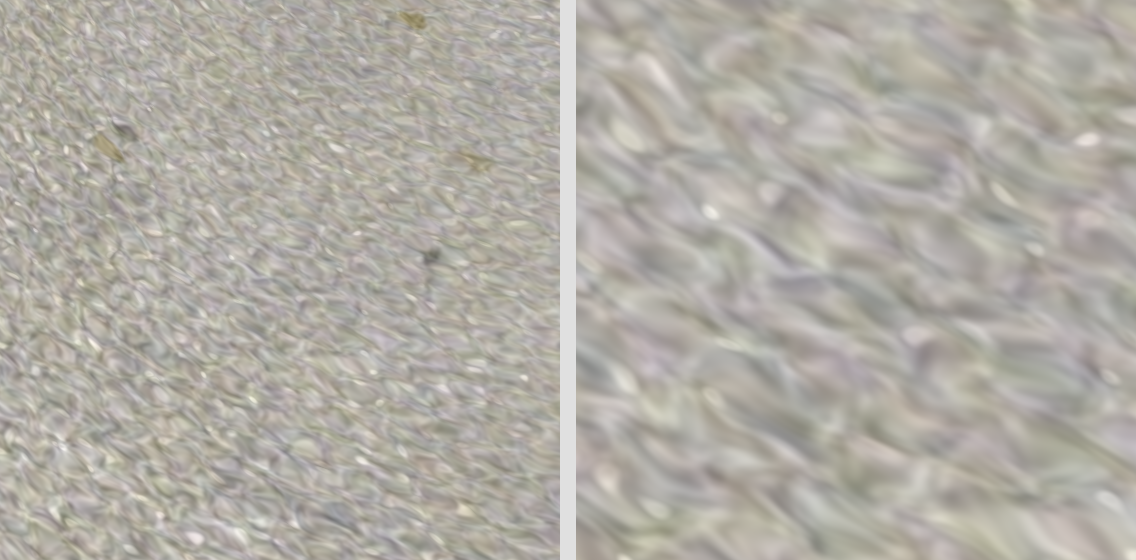
Left, the full canvas; right, a detail of the centre.
Write a WebGL 1 fragment shader that draws this texture.

```glsl
precision highp float;
// Sunlit grey asphalt seen at a slant: slightly blurred, elongated grains.
// A mild perspective map stretches gradient noise along the grain direction;
// scattered soft ellipses add pale chips, dark pits and an ochre stain.

uniform vec2 u_resolution;

const vec3 STONE = vec3(0.682, 0.667, 0.635);
const vec3 CHIP_LIGHT = vec3(0.155, 0.150, 0.145);
const vec3 PIT_SHADE = vec3(0.30, 0.30, 0.28);
const vec3 OCHRE = vec3(0.56, 0.51, 0.33);
const vec3 WARM_SHIFT = vec3(0.016, 0.008, -0.060);
const vec3 GREEN_SHIFT = vec3(-0.022, 0.022, -0.012);

float hash(vec2 p) {
  vec3 q = fract(vec3(p.xyx) * 0.1031);
  q += dot(q, q.yzx + 33.33);
  return fract((q.x + q.y) * q.z);
}

float cornerSlope(vec2 cell, vec2 offset) {
  float angle = 6.2832 * hash(cell);
  return dot(vec2(cos(angle), sin(angle)), offset);
}

// Gradient noise, roughly -0.7 to 0.7.
float noise(vec2 p) {
  vec2 i = floor(p);
  vec2 f = p - i;
  vec2 u = f * f * f * (f * (f * 6.0 - 15.0) + 10.0);
  vec2 e = vec2(1.0, 0.0);
  float low = mix(cornerSlope(i, f), cornerSlope(i + e, f - e), u.x);
  float high = mix(cornerSlope(i + e.yx, f - e.yx),
                   cornerSlope(i + 1.0, f - 1.0), u.x);
  return mix(low, high, u.y);
}

// Soft discs, one per occupied cell, of random size and strength.
float scatter(vec2 p, float density, float radius, float seed) {
  vec2 home = floor(p);
  float mask = 0.0;
  for (int y = -1; y <= 1; y++) {
    for (int x = -1; x <= 1; x++) {
      vec2 cell = home + vec2(float(x), float(y));
      vec2 key = cell + seed;
      vec2 center = cell + vec2(hash(key + 11.3), hash(key + 27.9));
      float size = radius * mix(0.65, 1.2, hash(key + 41.7));
      float strength = mix(0.45, 1.0, hash(key + 63.1));
      float present = step(hash(key), density);
      float disc = 1.0 - smoothstep(0.35 * size, size, length(p - center));
      mask = max(mask, present * strength * disc);
    }
  }
  return mask;
}

// Ground coordinates: x along the grains, y across them; nearer is larger.
vec2 grainSpace(vec2 p) {
  const float HORIZON = 2.4;
  const float SLOPE = 0.55;
  float depth = HORIZON - p.y;
  vec2 ground = vec2((p.x - 0.5) / depth, -log(depth));
  float along = ground.x - SLOPE * ground.y;
  float across = ground.y + SLOPE * ground.x - 0.35 * ground.x * ground.x;
  return vec2(along * 58.0, across * 118.0) + 200.0;
}

void main() {
  vec2 uv = gl_FragCoord.xy / u_resolution;
  vec2 grain = grainSpace(uv);

  // Wobble the grain outlines and directions.
  vec2 wobble = vec2(noise(grain * 0.55 + 7.0), noise(grain * 0.55 + 91.0));
  vec2 bent = grain + 0.75 * wobble;

  // Light and dark grains, finer grit and broad mottling.
  float contrast = mix(1.15, 0.72, smoothstep(0.2, 1.7, uv.x + uv.y));
  float light = 0.19 * noise(bent) + 0.115 * noise(bent * 1.9 + 35.0);
  light += 0.06 * noise(grain * 0.3 + 53.0);
  float mottling = 0.035 * noise(uv * 4.0 + 17.0);
  vec3 color = STONE + light * contrast + mottling;

  // Warm, bluish and greenish tints by grain and by patch.
  float warmth = noise(bent * 0.7 + 121.0) + 0.5 * noise(uv * 5.0 + 70.0);
  float greenness = noise(bent * 0.6 + 163.0);
  color += WARM_SHIFT * warmth + GREEN_SHIFT * greenness;

  // Pale chips.
  float chips = scatter(bent * 0.95, 0.17, 0.52, 5.0);
  color += CHIP_LIGHT * chips * contrast;

  // Rare dark pits and an ochre stain, with ragged edges.
  vec2 ragged = grain + 1.1 * wobble;
  float pits = scatter(ragged * 0.05, 0.5, 0.055, 80.0);
  float stain = scatter(ragged * 0.05, 0.16, 0.085, 140.0);
  color -= PIT_SHADE * pits;
  color = mix(color, OCHRE + light, 0.75 * stain);

  gl_FragColor = vec4(clamp(color, 0.0, 1.0), 1.0);
}
```
